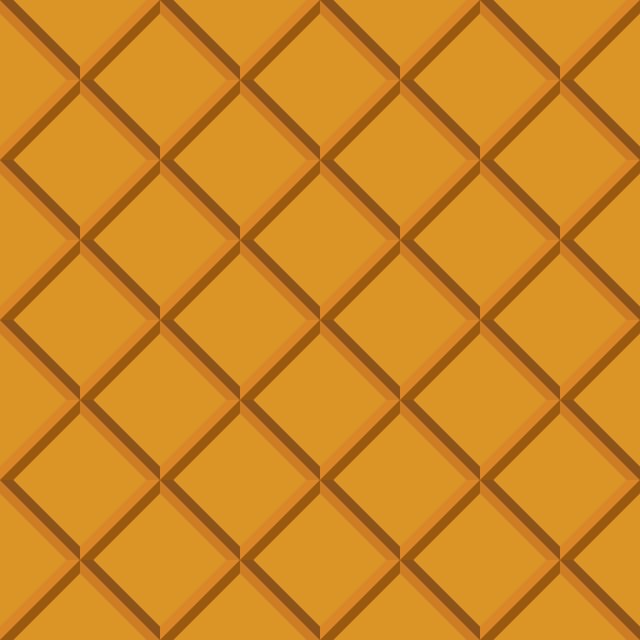
This pattern is drawn by a Shadertoy shader. Its source:

```glsl
const float REPEATS = 4.0;         // diamonds across and down
const float BEVEL = 1.0 / 12.0;    // bevel width as a share of the diamond side
const int SAMPLES = 4;             // antialiasing grid per axis

const vec3 FACE = vec3(0.860, 0.580, 0.150);
const vec3 UPPER_LEFT = vec3(0.605, 0.350, 0.055);
const vec3 LOWER_LEFT = vec3(0.550, 0.325, 0.105);
const vec3 UPPER_RIGHT = vec3(0.810, 0.490, 0.140);
const vec3 LOWER_RIGHT = vec3(0.850, 0.530, 0.155);

// Position in a diamond: x runs to the upper right, y to the lower right
vec2 diamondCell(vec2 p) {
    return fract(vec2(p.x + p.y, p.x - p.y)) - 0.5;
}

// Mitred bevel: the nearest side decides the shade
vec3 bevelColor(vec2 cell) {
    vec2 reach = abs(cell);
    if (reach.x > reach.y) return cell.x > 0.0 ? UPPER_RIGHT : LOWER_LEFT;
    return cell.y > 0.0 ? LOWER_RIGHT : UPPER_LEFT;
}

vec3 tileColor(vec2 p, float bevelWidth) {
    vec2 cell = diamondCell(p);
    float edgeDistance = 0.5 - max(abs(cell.x), abs(cell.y));
    return edgeDistance < bevelWidth ? bevelColor(cell) : FACE;
}

void mainImage(out vec4 fragColor, in vec2 fragCoord) {
    // Average a grid of samples over the pixel to smooth every edge
    vec3 sum = vec3(0.0);
    for (int j = 0; j < SAMPLES; j++) {
        for (int i = 0; i < SAMPLES; i++) {
            vec2 offset = (vec2(i, j) + 0.5) / float(SAMPLES) - 0.5;
            vec2 uv = (fragCoord + offset) / iResolution.xy;
            sum += tileColor(uv * REPEATS, BEVEL);
        }
    }
    fragColor = vec4(sum / float(SAMPLES * SAMPLES), 1.0);
}
```
